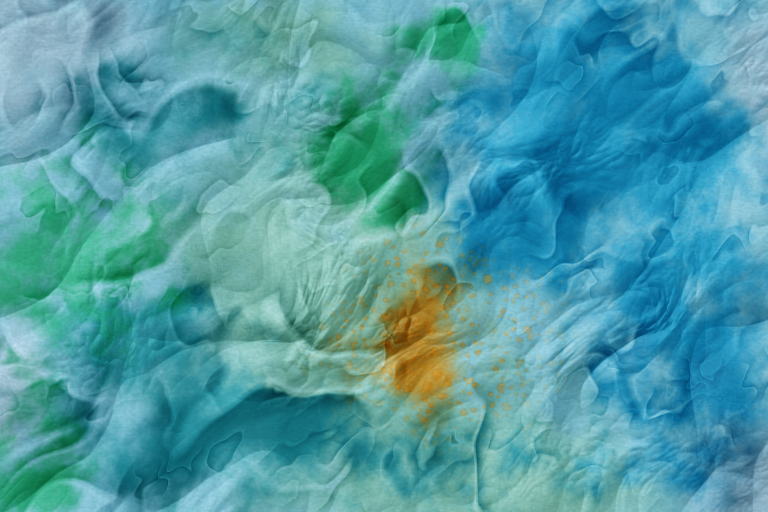
Give the GLSL for this texture, as a Shadertoy shader.

```glsl
#define SKY vec3(0.39, 0.66, 0.74)
#define SEA vec3(0.45, 0.69, 0.63)
#define BLUE vec3(0.035, 0.49, 0.67)
#define TEAL vec3(0.07, 0.49, 0.55)
#define GREEN vec3(0.07, 0.58, 0.36)
#define ORANGE vec3(0.78, 0.51, 0.06)
#define LAVENDER vec3(0.58, 0.70, 0.77)
#define FOLD_SCALE 3.6
#define RELIEF 0.15
#define POOLING 1.15
#define BUBBLE_GRID 34.0
#define GRAIN 0.06

const mat2 TURN = mat2(0.8, 0.6, -0.6, 0.8);

vec2 hash2(vec2 p) {
    p = vec2(dot(p, vec2(127.1, 311.7)), dot(p, vec2(269.5, 183.3)));
    return fract(sin(p) * 43758.5453);
}

float corner(vec2 cell, vec2 offset) {
    return dot(hash2(cell) * 2.0 - 1.0, offset);
}

// Gradient noise, about -0.7 to 0.7
float noise(vec2 p) {
    vec2 i = floor(p), f = p - i, e = vec2(1, 0);
    vec2 u = f * f * f * (f * (f * 6.0 - 15.0) + 10.0);
    return mix(mix(corner(i, f), corner(i + e.xy, f - e.xy), u.x),
               mix(corner(i + e.yx, f - e.yx), corner(i + e.xx, f - e.xx), u.x), u.y);
}

float fbm(vec2 p) {
    float sum = 0.0, amp = 1.0;
    for (int i = 0; i < 5; i++) {
        sum += amp * noise(p);
        p = TURN * p * 2.0 + 7.3;
        amp *= 0.6;
    }
    return sum;
}

// Stretches features along the rising diagonal
vec2 alongFolds(vec2 p) {
    return FOLD_SCALE * mat2(0.52, -0.75, 0.52, 0.75) * p;
}

// Paper height: sharp valleys, with fine wrinkles only in patches
float crumple(vec2 p) {
    vec2 q = alongFolds(p + 0.09 * vec2(noise(p * 3.7 + 4.0), noise(p * 3.7 + 19.0)));
    q += 0.25 * vec2(noise(q * 2.1 + 51.0), noise(q * 2.1 + 77.0));
    float height = 0.0, amp = 1.0;
    for (int i = 0; i < 5; i++) {
        height += amp * abs(noise(q));
        amp *= 0.18 + 0.42 * smoothstep(-0.25, 0.35, noise(p * 4.0 + 13.0 * float(i)));
        q = TURN * q * 2.0 + 3.7;
    }
    return height;
}

// Overlapping facets: shade builds up to an abrupt edge with a thin bright lip
float facets(vec2 p) {
    vec2 q = alongFolds(p) * 0.75;
    float sum = 0.0, amp = 1.0;
    for (int i = 0; i < 4; i++) {
        float t = fract(2.6 * noise(q + 0.4 * noise(q * 2.3 + 9.0)) + 0.3);
        float shade = t * t * smoothstep(1.0, 0.9, t);
        float lip = smoothstep(0.0, 0.05, t) * smoothstep(0.16, 0.05, t);
        sum += amp * (shade - 0.3 * lip) * smoothstep(-0.15, 0.35, noise(q * 0.8 + 33.0));
        q = TURN * TURN * q * 1.75 + 5.9;
        amp *= 0.75;
    }
    return sum;
}

// Soft elliptical dye spot
float spot(vec2 p, float x, float y, float rx, float ry) {
    vec2 d = (p - vec2(x, y)) / vec2(rx, ry);
    return exp(-dot(d, d));
}

float soak(float amount, float ragged) {
    return smoothstep(0.08, 0.95, amount + ragged * smoothstep(0.0, 0.35, amount));
}

// Scattered droplets: x is the filled disc, y its rim
vec2 bubbles(vec2 p) {
    vec2 result = vec2(0);
    for (int i = 0; i < 3; i++) {
        p = TURN * p + 5.17;
        vec2 q = p * BUBBLE_GRID * (1.0 + 0.4 * float(i));
        vec2 id = floor(q), rnd = hash2(id + 31.0);
        float d = length(fract(q) - 0.4 - 0.2 * hash2(id));
        float radius = mix(0.12, 0.3, rnd.y);
        float present = step(rnd.x, 0.3);
        result = max(result, present * vec2(smoothstep(radius + 0.09, radius - 0.09, d),
                                            smoothstep(0.1, 0.0, abs(d - radius))));
    }
    return result;
}

void mainImage(out vec4 fragColor, in vec2 fragCoord) {
    vec2 p = fragCoord / iResolution.xy * vec2(1.5, 1.0);
    vec2 w = p + 0.08 * vec2(fbm(p * 5.0), fbm(p * 5.0 + 40.0));
    float shade = facets(p);
    float ragged = 0.75 * fbm(p * 8.0 + 11.0) + 0.5 * (shade - 0.3);

    // Dye layers
    float lavender = spot(w, 0.03, 0.92, 0.28, 0.22) + spot(w, 1.53, 0.85, 0.11, 0.22)
                   + spot(w, 1.50, 0.02, 0.18, 0.14) + spot(w, 0.0, 0.24, 0.10, 0.16);
    float sea = spot(w, 0.62, 0.42, 0.42, 0.45) + spot(w, 1.0, 0.05, 0.33, 0.15) + 0.5 * spot(w, 0.55, 0.93, 0.2, 0.1);
    float blue = spot(w, 1.16, 0.80, 0.30, 0.26) + spot(w, 1.32, 0.38, 0.17, 0.32) + 0.7 * spot(w, 1.0, 0.56, 0.12, 0.18);
    float teal = spot(w, 0.42, 0.14, 0.28, 0.13) + spot(w, 0.28, 0.36, 0.20, 0.10)
               + 0.7 * spot(w, 0.38, 0.76, 0.28, 0.16) + 0.6 * spot(w, 0.95, 0.12, 0.25, 0.14);
    float green = spot(w, 0.10, 0.50, 0.20, 0.19) + 0.9 * spot(w, 0.74, 0.70, 0.11, 0.14)
                + spot(w, 0.03, 0.05, 0.12, 0.11) + 0.8 * spot(w, 0.85, 0.93, 0.07, 0.07);
    float orange = 0.5 * spot(w, 0.83, 0.32, 0.17, 0.17) + 0.4 * spot(w, 0.82, 0.29, 0.07, 0.10);
    vec3 col = mix(SKY, SEA, soak(sea, 0.6 * ragged));
    col = mix(col, LAVENDER, 0.85 * soak(lavender, 0.6 * ragged));
    col = mix(col, TEAL, 0.9 * soak(teal, ragged));
    col = mix(col, BLUE, 0.92 * soak(blue, ragged));
    col = mix(col, GREEN, 0.85 * soak(green, 1.2 * ragged));
    col = mix(col, ORANGE, 0.8 * soak(orange, 0.7 * ragged));

    // Droplets, orange around the warm spot and dark rims elsewhere
    vec2 drops = bubbles(p + 0.006 * vec2(noise(p * 50.0), noise(p * 50.0 + 9.0)));
    float warm = smoothstep(0.25, 0.8, spot(w, 0.86, 0.34, 0.25, 0.22));
    col = mix(col, ORANGE, 0.5 * warm * drops.x);
    float rim = drops.y * mix(smoothstep(-0.1, 0.5, noise(p * 4.0 + 8.0)), 0.7, warm);

    // Folds lit from the upper left, with dye pooled under the facets
    float height = crumple(p);
    float light = tanh(RELIEF * (height - crumple(p + vec2(-0.0024, 0.0032))) / 0.004);
    float pool = POOLING * (shade - 0.3) + 0.35 * (0.3 - height) + 0.15 * fbm(p * 3.0 + 23.0);
    col = pow(col, vec3(exp2(0.8 * pool - 0.35 * light + 0.2 * rim)));
    col *= 1.0 + 0.10 * light - 0.10 * pool;
    col = mix(col, LAVENDER, 0.18 * max(light, 0.0) + 0.2 * clamp(-pool, 0.0, 1.0));

    // Paper fibre
    col *= 1.0 + GRAIN * (noise(p * 150.0) + noise(p * vec2(90.0, 210.0)));
    fragColor = vec4(clamp(col, 0.0, 1.0), 1.0);
}
```
